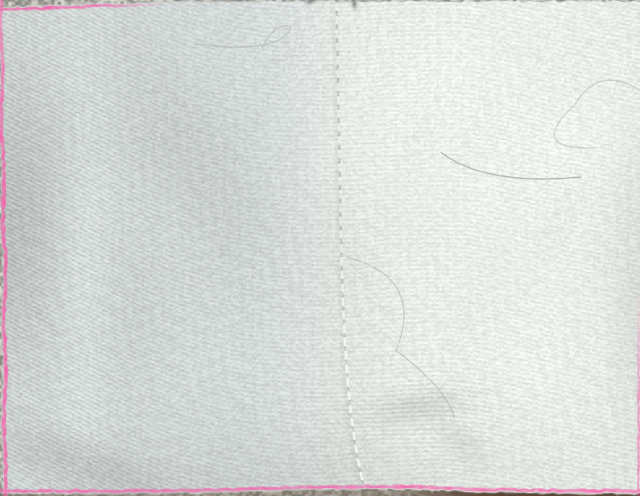
Write a WebGL 2 fragment shader that draws this texture.

```glsl
#version 300 es
precision highp float;
// Pale twill cloth with a stitched seam, loose hairs and pink overlocked edges.
// Soft elliptical light and folds carry a fine diagonal weave; the hairs are
// quadratic curves, and the borders are noisy offset lines.
uniform vec2 u_resolution;
out vec4 outColor;

const float ASPECT = 1.293;
const vec3 CLOTH_TINT = vec3(0.988, 1.006, 0.984);
const vec3 COOL_TINT = vec3(0.978, 1.008, 0.998);
const vec3 PINK = vec3(0.96, 0.38, 0.67);
const vec3 FRINGE = vec3(0.70, 0.70, 0.67);
const vec3 TABLE = vec3(0.36, 0.28, 0.22);
const vec3 HAIR = vec3(0.58, 0.60, 0.58);

float hash(vec2 p) {
  return fract(sin(dot(p, vec2(127.1, 311.7))) * 43758.545);
}

float noise(vec2 p) {
  vec2 i = floor(p), f = fract(p);
  f = f * f * (3.0 - 2.0 * f);
  return mix(mix(hash(i), hash(i + vec2(1, 0)), f.x),
             mix(hash(i + vec2(0, 1)), hash(i + vec2(1, 1)), f.x), f.y);
}

// Soft ellipse, rotated by angle
float glow(vec2 p, vec2 center, vec2 radius, float angle) {
  float c = cos(angle), s = sin(angle);
  vec2 d = p - center;
  d = vec2(c * d.x + s * d.y, c * d.y - s * d.x) / radius;
  return exp(-dot(d, d));
}

float segmentDist(vec2 p, vec2 a, vec2 b) {
  vec2 d = b - a;
  return length(p - a - d * clamp(dot(p - a, d) / dot(d, d), 0.0, 1.0));
}

// Coverage of a thin quadratic curve
float strand(vec2 p, vec2 a, vec2 b, vec2 c, float width, float aa) {
  float dist = 1.0;
  vec2 last = a;
  for (int i = 1; i <= 12; i++) {
    float t = float(i) / 12.0;
    vec2 next = mix(mix(a, b, t), mix(b, c, t), t);
    dist = min(dist, segmentDist(p, last, next));
    last = next;
  }
  return 1.0 - smoothstep(width - aa * 0.5, width + aa, dist);
}

float band(float d, float halfWidth, float aa) {
  return 1.0 - smoothstep(halfWidth - aa, halfWidth + aa, abs(d));
}

// Broad light and folds
float clothLight(vec2 p) {
  float v = mix(0.845, 0.915, smoothstep(0.45, 0.85, p.x + 0.12 * (p.y - 0.5)));
  v -= 0.10 * glow(p, vec2(0.02, 0.58), vec2(0.12, 0.30), 0.0);
  v -= 0.045 * glow(p, vec2(0.38, 0.70), vec2(0.10, 0.28), 0.55);
  v -= 0.035 * glow(p, vec2(0.27, 0.36), vec2(0.09, 0.24), 0.0);
  v -= 0.07 * glow(p, vec2(0.17, 0.06), vec2(0.20, 0.05), -0.35);
  v -= 0.04 * glow(p, vec2(0.62, 0.03), vec2(0.50, 0.10), 0.0);
  v += 0.03 * glow(p, vec2(0.17, 0.45), vec2(0.05, 0.40), 0.0);
  v += 0.03 * glow(p, vec2(0.98, 0.72), vec2(0.26, 0.26), 0.0);
  v += 0.03 * glow(p, vec2(1.06, 0.28), vec2(0.14, 0.12), 0.3);
  v -= 0.09 * glow(p, vec2(0.85, 0.18), vec2(0.09, 0.032), 0.15);
  v -= 0.05 * glow(p, vec2(0.93, 0.11), vec2(0.06, 0.028), -0.7);
  v -= 0.05 * glow(p, vec2(1.29, 0.42), vec2(0.05, 0.30), 0.0);
  return v + 0.02 * (noise(p * 7.0) - 0.5);
}

// Diagonal ribs broken up by yarn grain
float twill(vec2 p) {
  float slope = mix(0.50, 0.22, smoothstep(0.2, 1.0, p.x));
  float rib = sin(6.2832 * 112.0 * (p.y + slope * p.x + 0.004 * noise(p * 18.0)));
  float grain = noise(p * vec2(190.0, 260.0)) - 0.5;
  float amount = 0.018 + 0.018 * glow(p, vec2(0.86, 0.17), vec2(0.14, 0.08), 0.0)
               + 0.014 * (1.0 - smoothstep(0.1, 0.5, p.x));
  return amount * rib + 0.085 * grain + 0.03 * (hash(floor(p * 396.0)) - 0.5);
}

void main() {
  vec2 uv = gl_FragCoord.xy / u_resolution;
  vec2 p = uv * vec2(ASPECT, 1.0);
  float aa = 1.0 / u_resolution.y;
  vec3 color = mix(COOL_TINT, CLOTH_TINT, smoothstep(0.5, 0.8, p.x)) * (clothLight(p) + twill(p));

  // Seam: a faint crease with dashes that whiten downwards
  float t = 1.0 - p.y;
  float seam = p.x - (0.680 + 0.018 * t + 0.042 * pow(t, 6.0));
  float phase = abs(fract(p.y * 37.0) - 0.5);
  float dash = 1.0 - smoothstep(0.27, 0.36, phase);
  float low = smoothstep(0.35, 0.75, t);
  color -= 0.035 * exp(-pow((seam + 0.005) / 0.006, 2.0));
  color = mix(color, vec3(0.97, 0.98, 0.96), dash * band(seam, 0.0024, aa) * mix(0.4, 0.9, low));
  color -= 0.14 * (1.0 - dash) * band(seam, 0.0022, aa) * (1.0 - 0.5 * low);

  // Loose hairs
  float hair = 0.65 * strand(p, vec2(0.892, 0.692), vec2(0.98, 0.625), vec2(1.173, 0.643), 0.0008, aa);
  float faint = strand(p, vec2(1.293, 0.818), vec2(1.21, 0.87), vec2(1.162, 0.79), 0.0007, aa);
  faint = max(faint, strand(p, vec2(1.162, 0.79), vec2(1.06, 0.695), vec2(1.204, 0.702), 0.0007, aa));
  faint = max(faint, strand(p, vec2(0.70, 0.482), vec2(0.86, 0.44), vec2(0.80, 0.293), 0.0008, aa));
  faint = max(faint, strand(p, vec2(0.80, 0.293), vec2(0.90, 0.22), vec2(0.918, 0.158), 0.0008, aa));
  faint = max(faint, strand(p, vec2(0.395, 0.911), vec2(0.57, 0.89), vec2(0.588, 0.945), 0.0007, aa));
  faint = max(faint, strand(p, vec2(0.588, 0.945), vec2(0.56, 0.96), vec2(0.53, 0.905), 0.0007, aa));
  color = mix(color, HAIR, max(hair, 0.4 * faint));

  // Signed distances inward from the four ragged borders
  float rough = 0.004 * (noise(p * 85.0) - 0.5);
  float left = p.x - (0.003 + 0.007 * (1.0 - smoothstep(0.4, 0.9, p.y)) + 0.002 * sin(p.y * 31.0)) + rough;
  float top = min(0.981 + 0.033 * p.x, 0.992) - p.y + rough;
  float bottom = p.y - (0.010 + 0.009 * exp(-pow((p.x - 0.74) / 0.25, 2.0))) + rough;
  float right = 1.290 - p.x + rough;
  float outside = 1.0 - smoothstep(-0.005 - aa, -0.005 + aa, min(left, min(top, bottom)));
  color = mix(color, FRINGE * (0.75 + 0.5 * noise(p * 150.0)), outside);
  float tableSide = 0.35 + 0.65 * smoothstep(0.75, 1.0, p.x);
  color = mix(color, TABLE, tableSide * (1.0 - smoothstep(-0.009, -0.004, bottom)));

  // Pink overlock thread
  float pink = band(left, 0.0038, aa) * (0.9 - 0.2 * smoothstep(0.75, 0.98, p.y));
  pink = max(pink, band(top, 0.0028, aa) * (1.0 - smoothstep(0.16, 0.36, p.x)));
  pink = max(pink, band(bottom, 0.0034, aa) * 0.85);
  pink = max(pink, band(right, 0.0025, aa) * 0.6 * (1.0 - smoothstep(0.2, 0.45, p.y)));
  color = mix(color, PINK, pink * (0.6 + 0.4 * noise(p * 120.0)));

  // Dark notches beside the top of the seam
  float notch = max(glow(p, vec2(0.627, 0.998), vec2(0.009, 0.006), 0.0),
                    glow(p, vec2(0.716, 0.992), vec2(0.005, 0.009), 0.0));
  color = mix(color, vec3(0.42, 0.43, 0.42), 0.7 * notch);
  outColor = vec4(clamp(color, 0.0, 1.0), 1.0);
}
```
